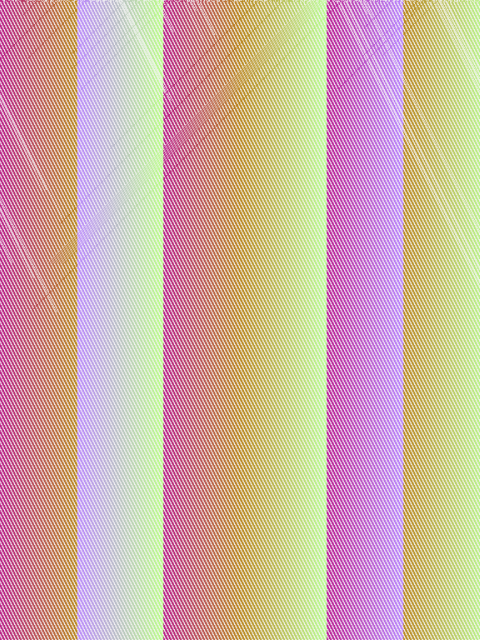
Reproduce this pattern procedurally as a WebGL 1 fragment shader.

```glsl
precision highp float;

uniform vec2 u_resolution;

#define CELLS_ACROSS 576.0
#define TILE_WIDTH 196.0
#define BLUE_WRAP 0.472
#define INK_RED 0.70
#define PAPER vec3(0.96)
#define PAPER_SHARE 0.41
#define WEAVE_CONTRAST 0.74
#define LIGHT_STRENGTH 0.66
#define DARK_STRENGTH 0.7
#define SHORT_STREAKS 14
#define SHORT_LIFE 110.0

float hash(float n) {
  return fract(sin(n * 12.9898) * 43758.5453);
}

// 1 when a lane index equals the seam index
float onLane(float lane, float seam) {
  return 1.0 - step(0.5, abs(lane - seam));
}

// Group of parallel streaks, each ending near the given row
float bundle(float lane, float row, float first, float spread, float life) {
  float hit = 0.0;
  for (int i = 0; i < 5; i++) {
    float k = float(i);
    float seam = floor(first + spread * hash(first + k * 1.7));
    float end = life * (0.75 + 0.25 * hash(first + k * 3.1));
    hit = max(hit, onLane(lane, seam) * step(row, end));
  }
  return hit;
}

// Scattered streaks that end a little below the top edge
float shortStreaks(float lane, float row, float seed) {
  float hit = 0.0;
  for (int i = 0; i < SHORT_STREAKS; i++) {
    float k = float(i) + seed;
    float seam = floor(CELLS_ACROSS * 1.1 * hash(k));
    float life = SHORT_LIFE * pow(hash(k + 41.3), 2.0);
    hit = max(hit, onLane(lane, seam) * step(row, life));
  }
  return hit;
}

// Green climbs over each tile; blue falls, folds or climbs in turn
vec3 inkColour(float x) {
  float tile = mod(floor(x / TILE_WIDTH), 3.0);
  float u = fract(x / TILE_WIDTH);
  float blue = abs(u - BLUE_WRAP);
  if (tile < 0.5) blue = fract(BLUE_WRAP - u);
  else if (tile > 1.5) blue = fract(BLUE_WRAP + u + 0.06);
  return vec3(INK_RED, u, blue);
}

// Steep stripes of dots and two-cell dashes, stepping right every second row
float weave(float falling, float row) {
  float phase = mod(falling, 4.0);
  float dot = onLane(phase, 3.0);
  float dash = dot + onLane(phase, 0.0);
  return mix(dot, dash, mod(row, 2.0));
}

// Dark diagonal seam, one cell wide, down to the given row
float darkSeam(float rising, float row, float seam, float end) {
  return onLane(rising, seam) * step(row, end);
}

// Share of paper in one cell
float paperMask(vec2 cell) {
  float row = cell.y;
  float falling = cell.x - floor(row * 0.5);
  float rising = cell.x + row;
  float mask = weave(falling, row);

  // Diagonal band with a three-step weave
  float band = step(372.0, rising) * step(rising, 392.0) * step(row, 315.0);
  mask = mix(mask, onLane(mod(rising, 3.0), 0.0), 0.5 * band);

  // Random starting rows
  float noise = step(0.5, hash(cell.x + row * 57.0));
  mask = mix(mask, noise, 1.0 - step(2.0, row));
  mask = PAPER_SHARE + WEAVE_CONTRAST * (mask - 0.375);

  float light = shortStreaks(falling, row, 90.0);
  light = max(light, bundle(falling, row, -66.0, 12.0, 270.0));
  light = max(light, bundle(falling, row, -152.0, 34.0, 375.0));
  light = max(light, bundle(falling, row, 402.0, 48.0, 600.0));
  light = max(light, bundle(falling, row, 515.0, 26.0, 300.0));
  light = max(light, bundle(falling, row, 126.0, 30.0, 125.0));
  light = max(light, onLane(falling, -165.0));
  mask = max(mask, LIGHT_STRENGTH * light);

  float dark = shortStreaks(rising, row, 7.0);
  dark = max(dark, darkSeam(rising, row, 70.0, 70.0));
  dark = max(dark, darkSeam(rising, row, 310.0, 180.0));
  dark = max(dark, darkSeam(rising, row, 340.0, 268.0));
  dark = max(dark, darkSeam(rising, row, 410.0, 372.0));
  return mask * (1.0 - DARK_STRENGTH * dark);
}

vec3 cellColour(vec2 pixel) {
  vec2 p = pixel * CELLS_ACROSS / u_resolution.x;
  float height = CELLS_ACROSS * u_resolution.y / u_resolution.x;
  vec2 cell = floor(vec2(p.x, height - p.y));
  return mix(inkColour(cell.x + 0.5), PAPER, paperMask(cell));
}

void main() {
  // Nine samples average the cells under each pixel
  vec3 colour = vec3(0.0);
  for (int i = 0; i < 9; i++) {
    float k = float(i);
    vec2 offset = (vec2(mod(k, 3.0), floor(k / 3.0)) - 1.0) / 3.0;
    colour += cellColour(gl_FragCoord.xy + offset);
  }
  gl_FragColor = vec4(colour / 9.0, 1.0);
}
```
